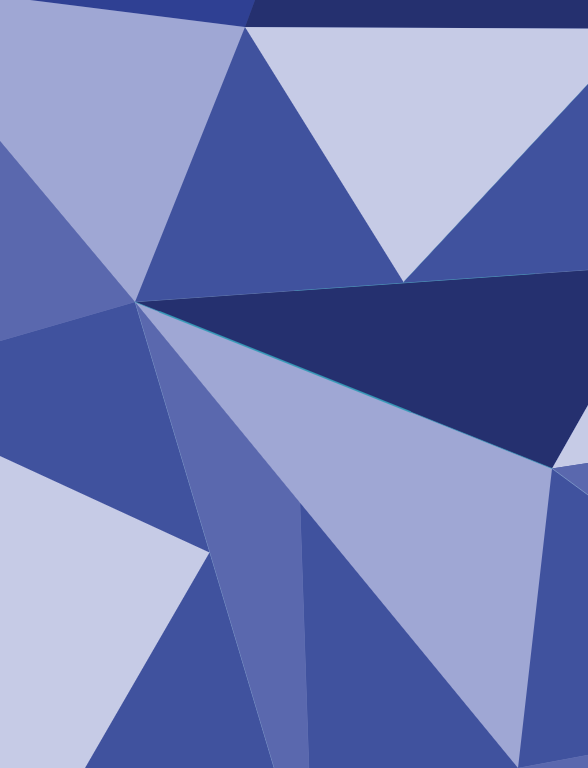
Write a WebGL 2 fragment shader that draws this background.

```glsl
#version 300 es
precision highp float;
// Low-poly backdrop: large flat triangles in indigo and lavender that fan out
// from a few shared corners. Each facet is an antialiased intersection of three
// half-planes, and thin tinted seams are laid over some of the joins.
uniform vec2 u_resolution;
out vec4 outColor;

const vec3 INDIGO   = vec3(0.250, 0.320, 0.620);
const vec3 ROYAL    = vec3(0.185, 0.250, 0.575);
const vec3 NAVY     = vec3(0.147, 0.190, 0.435);
const vec3 VIOLET   = vec3(0.352, 0.408, 0.682);
const vec3 LAVENDER = vec3(0.622, 0.653, 0.831);
const vec3 PALE     = vec3(0.775, 0.795, 0.902);
const vec3 TEAL     = vec3(0.200, 0.610, 0.720);
const vec3 MIST     = vec3(0.570, 0.690, 0.840);

// Signed distance to the infinite line through a and b.
float lineSide(vec2 p, vec2 a, vec2 b) {
    vec2 along = normalize(b - a);
    return dot(p - a, vec2(along.y, -along.x));
}

// Paints triangle abc over base, for either winding order.
vec3 facet(vec3 base, vec3 tint, vec2 p, vec2 a, vec2 b, vec2 c, float pixel) {
    float winding = sign((b.x - a.x) * (c.y - a.y) - (b.y - a.y) * (c.x - a.x));
    float d = max(max(winding * lineSide(p, a, b), winding * lineSide(p, b, c)),
                  winding * lineSide(p, c, a));
    return mix(base, tint, clamp(0.5 - d / pixel, 0.0, 1.0));
}

// Paints a thin line from a to b over base.
vec3 seam(vec3 base, vec3 tint, vec2 p, vec2 a, vec2 b, float width, float opacity, float pixel) {
    vec2 along = b - a;
    float t = clamp(dot(p - a, along) / dot(along, along), 0.0, 1.0);
    float d = length(p - a - along * t) - 0.5 * width;
    return mix(base, tint, opacity * clamp(0.5 - d / pixel, 0.0, 1.0));
}

void main() {
    // Canvas height is 1; the width keeps the layout's proportion.
    const float ASPECT = 0.765625;
    vec2 p = gl_FragCoord.xy / u_resolution * vec2(ASPECT, 1.0);
    float pixel = 1.0 / u_resolution.y;

    // Shared corners
    vec2 hub    = vec2(0.1758, 0.6068);
    vec2 crown  = vec2(0.3190, 0.9648);
    vec2 valley = vec2(0.5254, 0.6328);
    vec2 east   = vec2(0.7188, 0.3900);
    vec2 foot   = vec2(0.6745, 0.0000);
    vec2 west   = vec2(0.2728, 0.2806);
    vec2 notch  = vec2(0.3906, 0.3464);

    // Corners beyond the canvas
    vec2 aboveTop  = vec2(0.4622, 1.3516);
    vec2 leftLow   = vec2(-0.1758, 0.5052);
    vec2 leftHigh  = vec2(-0.1767, 1.0271);
    vec2 farEast   = vec2(0.8694, 0.6558);
    vec2 eastSplit = vec2(0.8125, 0.4043);
    vec2 eastLow   = vec2(0.8125, 0.3210);
    vec2 below     = vec2(0.4082, -0.1723);
    vec2 topRight  = vec2(0.8326, 0.9625);
    vec2 footRight = vec2(0.8568, 0.0339);

    vec3 color = INDIGO;

    // Upper facets
    color = facet(color, ROYAL, p, crown, vec2(-0.2409, 1.0352), aboveTop, pixel);
    color = facet(color, NAVY, p, crown, aboveTop, vec2(1.1719, 0.9611), pixel);
    color = facet(color, VIOLET, p, hub, leftHigh, leftLow, pixel);
    color = facet(color, LAVENDER, p, hub, crown, leftHigh, pixel);
    color = facet(color, PALE, p, crown, valley, topRight, pixel);

    // Lower facets
    color = facet(color, PALE, p, west, vec2(-0.5456, 0.6576), vec2(-0.0514, -0.2806), pixel);
    color = facet(color, VIOLET, p, hub, notch, below, pixel);
    color = facet(color, NAVY, p, hub, east, farEast, pixel);
    color = facet(color, LAVENDER, p, hub, east, foot, pixel);

    // Slivers at the right border
    color = facet(color, PALE, p, east, vec2(0.8125, 0.5553), eastSplit, pixel);
    color = facet(color, VIOLET, p, east, eastSplit, eastLow, pixel);
    color = facet(color, VIOLET, p, foot, footRight, vec2(0.8568, -0.0400), pixel);

    // Bright seams
    color = seam(color, TEAL, p, hub, east, 0.0012, 0.65, pixel);
    color = seam(color, TEAL, p, mix(hub, east, 0.06), mix(hub, east, 0.66), 0.0022, 0.75, pixel);
    color = seam(color, MIST, p, hub, farEast, 0.0006, 0.50, pixel);
    color = seam(color, TEAL, p, mix(hub, farEast, 0.3), mix(hub, farEast, 0.75), 0.0008, 0.55, pixel);
    color = seam(color, MIST, p, east, eastLow, 0.0008, 0.75, pixel);
    color = seam(color, TEAL, p, valley, topRight, 0.0005, 0.35, pixel);

    // Faint seams
    color = seam(color, MIST, p, hub, below, 0.0006, 0.65, pixel);
    color = seam(color, LAVENDER, p, notch, below, 0.0004, 0.30, pixel);
    color = seam(color, LAVENDER, p, hub, leftLow, 0.0004, 0.25, pixel);
    color = seam(color, LAVENDER, p, foot, footRight, 0.0004, 0.30, pixel);

    outColor = vec4(color, 1.0);
}
```
